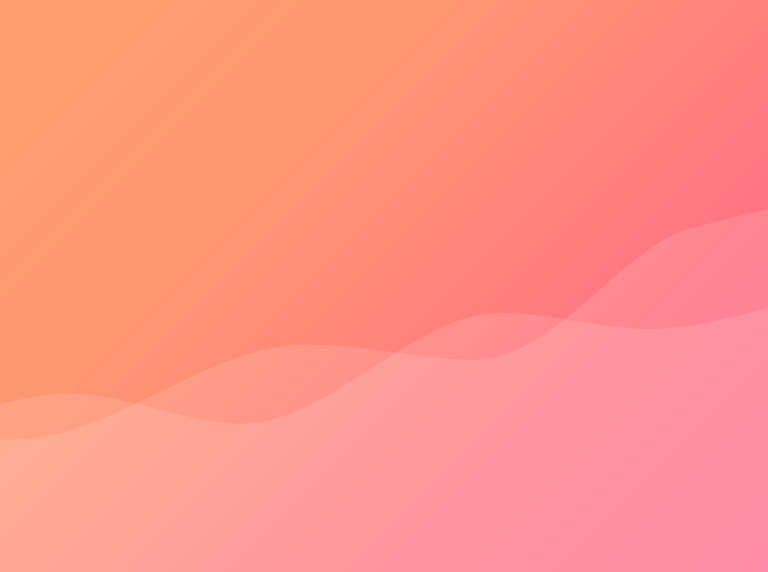
Give the GLSL for this background, as a Shadertoy shader.

```glsl
// A warm diagonal gradient from orange to pink, with two pale translucent
// waves weaving across the lower part. Each wave is a base level plus
// overlapping eased ramps, and everything below its crest is veiled in white.

const vec3 ORANGE = vec3(1.000, 0.629, 0.431);
const vec3 PEACH  = vec3(1.000, 0.588, 0.447);
const vec3 CORAL  = vec3(1.000, 0.463, 0.510);
const vec3 PINK   = vec3(1.000, 0.412, 0.549);

const float PEACH_STOP = 0.34;   // position along the diagonal, 0 to 1
const float CORAL_STOP = 0.71;
const float VEIL_OPACITY = 0.12;
const float FIRST_BASE  = 0.2334; // wave levels at the far left
const float SECOND_BASE = 0.2317;

// Eased climb (or fall) of the given height between two x positions
float ramp(float x, float start, float end, float height) {
    return height * smoothstep(start, end, x);
}

float firstWave(float x) {
    return FIRST_BASE
        + ramp(x, -0.195, 0.091, 0.0784)
        + ramp(x, 0.091, 0.316, -0.0523)
        + ramp(x, 0.316, 0.651, 0.1934)
        + ramp(x, 0.651, 0.846, -0.0279)
        + ramp(x, 0.846, 1.172, 0.0801);
}

float secondWave(float x) {
    return SECOND_BASE
        + ramp(x, 0.0195, 0.396, 0.1655)
        + ramp(x, 0.404, 0.6185, -0.0261)
        + ramp(x, 0.6185, 0.8984, 0.1777)
        + ramp(x, 0.690, 1.107, 0.1021);
}

// Gradient with four stops
vec3 sunset(float t) {
    vec3 color = mix(ORANGE, PEACH, clamp(t / PEACH_STOP, 0.0, 1.0));
    color = mix(color, CORAL, clamp((t - PEACH_STOP) / (CORAL_STOP - PEACH_STOP), 0.0, 1.0));
    return mix(color, PINK, clamp((t - CORAL_STOP) / (1.0 - CORAL_STOP), 0.0, 1.0));
}

// Soft coverage of the area below a crest
float below(float crest, float y, float softness) {
    return smoothstep(-softness, softness, crest - y);
}

void mainImage(out vec4 fragColor, in vec2 fragCoord) {
    vec2 uv = fragCoord / iResolution.xy;
    float aspect = iResolution.x / iResolution.y;
    float softness = 0.75 / iResolution.y;

    // Backdrop, running from the upper left to the lower right
    float diagonal = (uv.x * aspect + 1.0 - uv.y) / (aspect + 1.0);
    vec3 color = sunset(diagonal);

    // Translucent waves
    color = mix(color, vec3(1.0), VEIL_OPACITY * below(firstWave(uv.x), uv.y, softness));
    color = mix(color, vec3(1.0), VEIL_OPACITY * below(secondWave(uv.x), uv.y, softness));

    fragColor = vec4(color, 1.0);
}
```
